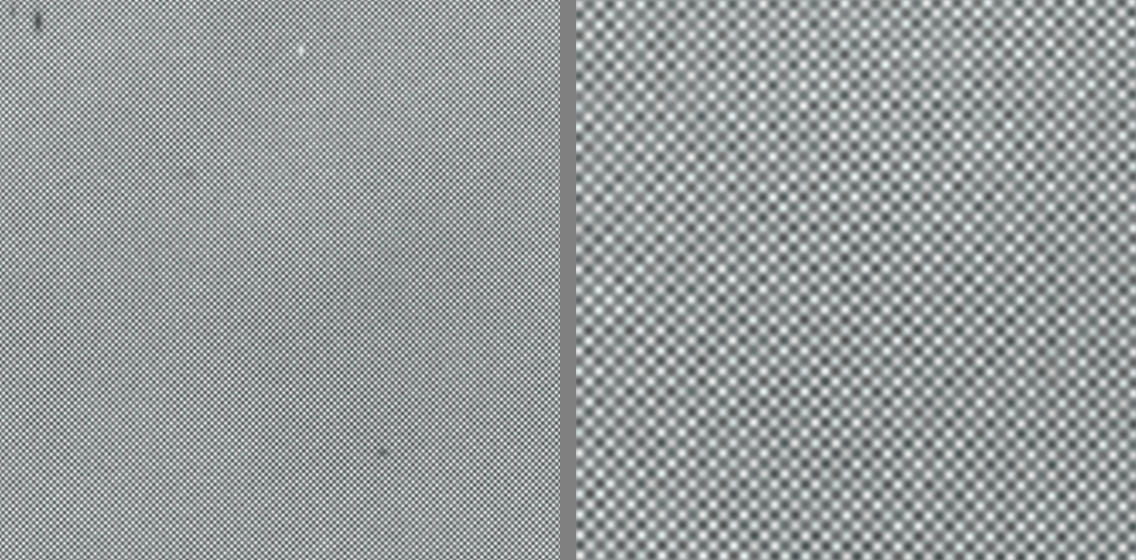
Left: the whole. Right: its middle third, enlarged.
Give the GLSL for this texture, as a WebGL 1 fragment shader.

```glsl
precision highp float;
// Fine grey plain-weave cloth: a diagonal lattice of pale and dark dots with soft wear and a few specks.

uniform vec2 u_resolution;

const float PI = 3.14159265;
const vec2 REPEATS = vec2(82.0, 82.0);        // dots across and down
const vec3 MID_GREY = vec3(0.590, 0.611, 0.611);
const vec3 STAIN_COLOR = vec3(0.24, 0.26, 0.26);
const vec3 FLECK_COLOR = vec3(0.93, 0.95, 0.95);
const float WEAVE_CONTRAST = 0.255;
const float HIGHLIGHT_BIAS = 0.035;           // makes pale dots stronger than dark ones
const float DOT_VARIATION = 0.13;
const float TINT_VARIATION = 0.025;
const float SHADE_DEPTH = 0.024;
const float WARP = 0.0007;

float hash(vec2 p) {
  vec3 q = fract(vec3(p.xyx) * 0.1031);
  q += dot(q, q.yzx + 33.33);
  return fract((q.x + q.y) * q.z);
}

// Layered sines, each turned and bent by the one before; about -1 to 1.
float softClouds(vec2 p) {
  float sum = 0.0;
  float weight = 0.5;
  for (int i = 0; i < 4; i++) {
    sum += weight * sin(p.x + 1.3 * sin(p.y + float(i))) * cos(p.y * 0.8 - 0.6 * p.x);
    p = mat2(1.45, 1.1, -1.1, 1.45) * p + 2.7;
    weight *= 0.6;
  }
  return sum;
}

// Soft elliptical mark: 1 at its centre, 0 far away.
float speck(vec2 uv, vec2 centre, vec2 radius) {
  vec2 d = (uv - centre) / radius;
  return exp(-dot(d, d));
}

void main() {
  vec2 uv = gl_FragCoord.xy / u_resolution;

  // Slightly uneven threads
  vec2 bend = vec2(sin(uv.y * 11.0 + 2.0 * sin(uv.x * 5.0)),
                   sin(uv.x * 9.0 + 2.0 * sin(uv.y * 6.0)));
  vec2 thread = (uv + WARP * bend) * REPEATS;

  // Pale dots sit on whole diagonal coordinates, dark dots halfway between
  vec2 diagonal = vec2(thread.x + thread.y, thread.x - thread.y);
  vec2 wave = cos(2.0 * PI * diagonal);
  float weave = 0.5 * (wave.x + wave.y);
  vec2 paleId = floor(diagonal + 0.5) + 200.0;
  vec2 darkId = floor(diagonal) + 517.0;
  float paleMask = 0.25 * (1.0 + wave.x) * (1.0 + wave.y);
  float darkMask = 0.25 * (1.0 - wave.x) * (1.0 - wave.y);

  // Brightness and tint of each dot
  float dotShift = paleMask * (hash(paleId) - 0.5) + darkMask * (hash(darkId) - 0.5);
  float tint = paleMask * (hash(paleId + 71.0) - 0.5) + darkMask * (hash(darkId + 71.0) - 0.5);

  // Broad shading: paler at the top, darker in a slanting middle band
  float band = speck(uv, vec2(0.52 + 0.5 * (0.42 - uv.y), 0.42), vec2(0.55, 0.22));
  float shade = SHADE_DEPTH * (softClouds(uv * 5.0) + 0.8 * (uv.y - 0.4) - 0.8 * band + 0.25);
  float contrast = WEAVE_CONTRAST * (1.0 + 0.14 * softClouds(uv * 8.0 + 4.0) - 0.1 * (uv.y - 0.5));

  // Fade the weave where the canvas is too small to resolve it
  vec2 dotsPerPixel = REPEATS / u_resolution;
  float detail = 1.0 - smoothstep(0.3, 0.6, max(dotsPerPixel.x, dotsPerPixel.y));
  float light = contrast * weave + HIGHLIGHT_BIAS * (weave * weave - 0.25) + DOT_VARIATION * dotShift;
  vec3 color = MID_GREY + shade + detail * light;
  color += detail * TINT_VARIATION * tint * vec3(-1.0, 0.4, 0.7);

  // Stains and a pale fleck
  float stain = 0.85 * speck(uv, vec2(0.068, 0.962), vec2(0.007, 0.017));
  stain = max(stain, 0.40 * speck(uv, vec2(0.023, 0.980), vec2(0.005, 0.012)));
  stain = max(stain, 0.60 * speck(uv, vec2(0.684, 0.192), vec2(0.009, 0.007)));
  stain = max(stain, 0.20 * speck(uv, vec2(0.338, 0.690), vec2(0.010, 0.009)));
  color = mix(color, STAIN_COLOR, stain);
  color = mix(color, FLECK_COLOR, 0.85 * speck(uv, vec2(0.538, 0.910), vec2(0.005, 0.008)));

  gl_FragColor = vec4(clamp(color, 0.0, 1.0), 1.0);
}
```
